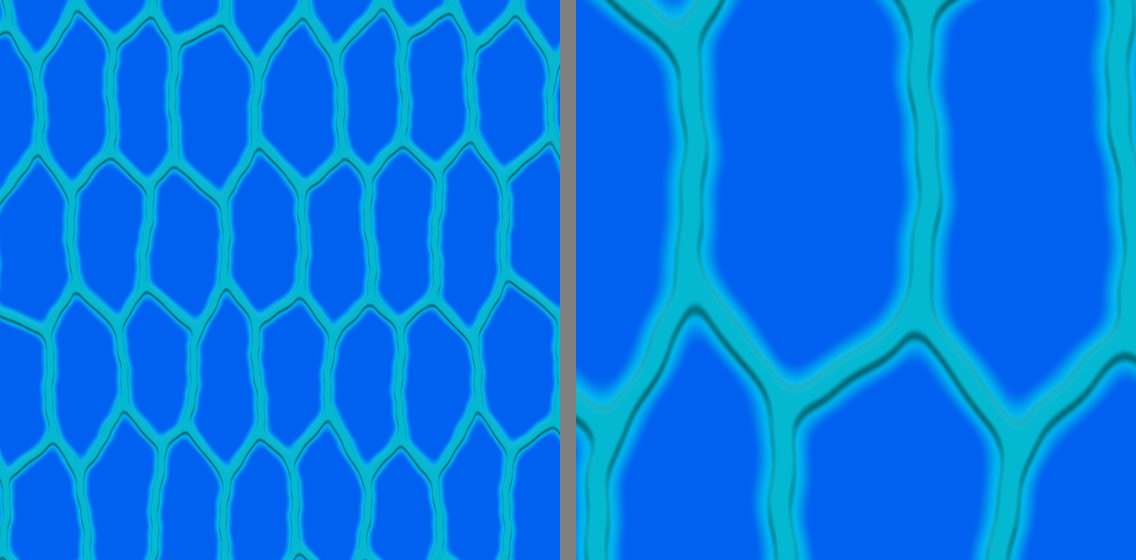
Left, the full canvas; right, a detail of the centre.
This pattern is drawn by a three.js fragment shader. Its source:

```glsl
varying vec2 vUv;

const vec2 PITCH = vec2(0.132, 0.245);  // cell spacing across and up
const vec2 METRIC = vec2(1.0, 0.467);   // squeezes height so tall cells count as round

vec2 hash2(vec2 p) {
  vec2 k = vec2(dot(p, vec2(127.1, 311.7)), dot(p, vec2(269.5, 183.3)));
  return fract(sin(k) * 43758.545);
}

// Jittered centre of a cell near p, in staggered rows
vec2 cellCentre(vec2 p, vec2 offset) {
  float row = floor(p.y / PITCH.y + 0.15) + offset.y;
  float stagger = 0.5 * mod(row, 2.0);
  float column = floor(p.x / PITCH.x - stagger) + offset.x;
  vec2 jitter = (hash2(vec2(column, row) + 17.0) - 0.5) * vec2(0.42, 0.3);
  return (vec2(column + stagger, row - 0.15) + 0.5 + jitter) * PITCH;
}

float smoothMin(float a, float b, float k) {
  float h = max(k - abs(a - b), 0.0) / k;
  return min(a, b) - 0.25 * h * h * k;
}

// Distance to the nearest cell wall, in canvas units
float wallDistance(vec2 p) {
  p += 0.003 * sin(p.yx * vec2(43.0, 37.0) + vec2(1.0, 4.0) + 9.0 * p);
  p += 0.0009 * sin(p.yx * vec2(139.0, 121.0) + 31.0 * p);

  vec2 nearest = vec2(0.0);
  float best = 10.0;
  for (int y = -1; y <= 1; y++) {
    for (int x = -1; x <= 1; x++) {
      vec2 c = (cellCentre(p, vec2(x, y)) - p) * METRIC;
      if (dot(c, c) < best) {
        best = dot(c, c);
        nearest = c;
      }
    }
  }

  float d = 1.0;
  for (int y = -1; y <= 1; y++) {
    for (int x = -2; x <= 2; x++) {
      vec2 c = (cellCentre(p, vec2(x, y)) - p) * METRIC;
      vec2 across = c - nearest;
      if (dot(across, across) > 1e-6) {
        float edge = dot(0.5 * (c + nearest), across) / length(across * METRIC);
        d = smoothMin(d, edge, 0.012);
      }
    }
  }
  return d;
}

float ridge(float d) {
  return 1.0 - smoothstep(0.004, 0.0085, d);
}

void main() {
  vec2 lift = vec2(0.0, 0.0025);
  float d = wallDistance(vUv);
  float relief = ridge(wallDistance(vUv + lift)) - ridge(wallDistance(vUv - lift));

  // Soft glow around the walls
  vec3 color = mix(vec3(0.0, 0.38, 0.94), vec3(0.0, 0.72, 0.93),
                   1.0 - smoothstep(0.0075, 0.0185, d));

  // Wall body with faint darker rims
  color = mix(color, vec3(0.02, 0.72, 0.82), 1.0 - smoothstep(0.0055, 0.009, d));
  float rim = 1.0 - smoothstep(0.0, 0.0022, abs(d - 0.0062));
  color *= 1.0 - 0.13 * rim;

  // Light from above: pale upper side, dark lower side
  color = mix(color, vec3(0.18, 0.77, 0.84), 0.55 * clamp(-relief, 0.0, 1.0));
  color = mix(color, vec3(0.0, 0.4, 0.46), 0.95 * clamp(relief, 0.0, 1.0));

  gl_FragColor = vec4(color, 1.0);
}
```
